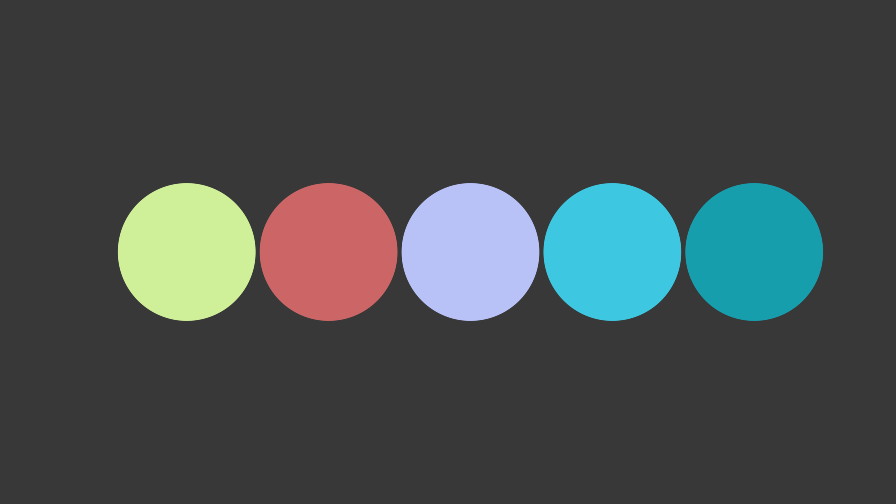
A WebGL 1 fragment shader for this background:

```glsl
precision highp float;

uniform vec2 u_resolution;

const vec3 CHARCOAL = vec3(0.22, 0.22, 0.22);
const vec3 LIME = vec3(0.81, 0.94, 0.60);
const vec3 CORAL = vec3(0.80, 0.40, 0.40);
const vec3 LAVENDER = vec3(0.72, 0.76, 0.97);
const vec3 CYAN = vec3(0.24, 0.78, 0.88);
const vec3 TEAL = vec3(0.09, 0.62, 0.68);

const float RADIUS = 0.1367;
const float SPACING = 0.2815;
const vec2 ROW_CENTER = vec2(0.0446, 0.0);

float circleDistance(vec2 point, vec2 center, float radius) {
    return length(point - center) - radius;
}

// Coverage of a shape whose edge is softened over one pixel
float coverage(float dist, float pixel) {
    return 1.0 - smoothstep(-0.5 * pixel, 0.5 * pixel, dist);
}

// Swatch colours from left to right
vec3 swatchColor(float index) {
    if (index < 0.5) return LIME;
    if (index < 1.5) return CORAL;
    if (index < 2.5) return LAVENDER;
    if (index < 3.5) return CYAN;
    return TEAL;
}

void main() {
    // Centred coordinates in units of the canvas height
    float pixel = 1.0 / u_resolution.y;
    vec2 point = (gl_FragCoord.xy - 0.5 * u_resolution) * pixel;

    // Row of five evenly spaced discs
    vec3 color = CHARCOAL;
    for (int i = 0; i < 5; i++) {
        float index = float(i);
        vec2 center = ROW_CENTER + vec2((index - 2.0) * SPACING, 0.0);
        float dist = circleDistance(point, center, RADIUS);
        color = mix(color, swatchColor(index), coverage(dist, pixel));
    }

    gl_FragColor = vec4(color, 1.0);
}
```
